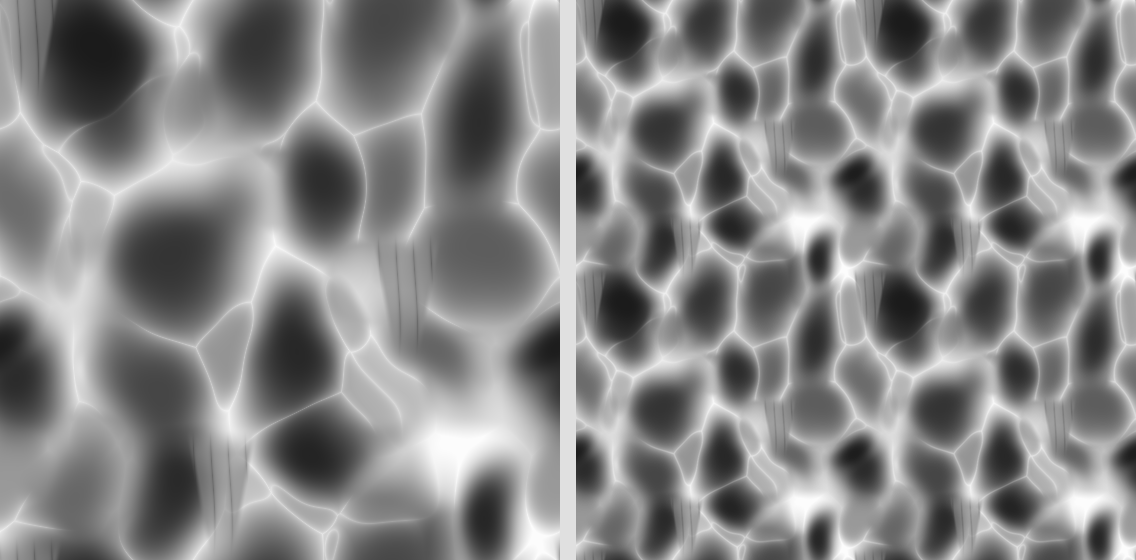
Left: one tile. Right: repeated 2 by 2.
Reproduce this texture procedurally as a WebGL 2 fragment shader.

```glsl
#version 300 es
precision highp float;

uniform vec2 u_resolution;
out vec4 fragColor;

const int STREAK_PATCHES = 3;

vec3 hash3(vec2 cell, float seed) {
    uvec3 v = uvec3(ivec3(vec3(cell, seed))) * 1664525u + 1013904223u;
    v.x += v.y * v.z; v.y += v.z * v.x; v.z += v.x * v.y;
    v ^= v >> 16u;
    v.x += v.y * v.z; v.y += v.z * v.x; v.z += v.x * v.y;
    return vec3(v >> 8u) / 16777216.0;
}

// Value noise that wraps after a whole number of cells
vec2 wrappedNoise(vec2 uv, vec2 period, float seed) {
    vec2 p = uv * period;
    vec2 i = floor(p);
    vec2 f = p - i;
    f = f * f * f * (f * (f * 6.0 - 15.0) + 10.0);
    vec2 a = hash3(mod(i, period), seed).xy;
    vec2 b = hash3(mod(i + vec2(1, 0), period), seed).xy;
    vec2 c = hash3(mod(i + vec2(0, 1), period), seed).xy;
    vec2 d = hash3(mod(i + vec2(1, 1), period), seed).xy;
    return mix(mix(a, b, f.x), mix(c, d, f.x), f.y) - 0.5;
}

mat2 rotation(float angle) {
    float c = cos(angle), s = sin(angle);
    return mat2(c, s, -s, c);
}

// Deepest and second deepest pit over a point, merged with those in best
vec2 addPits(vec2 best, vec2 uv, vec2 grid, vec2 depthRange, vec2 sizeRange,
             float falloff, float seed) {
    vec2 p = uv * grid;
    vec2 base = floor(p);
    for (int y = -2; y <= 2; y++) {
        for (int x = -2; x <= 2; x++) {
            vec2 cell = base + vec2(x, y);
            vec2 id = mod(cell, grid);
            vec3 place = hash3(id, seed);
            vec3 shape = hash3(id, seed + 7.0);
            vec2 offset = p - cell - 0.08 - 0.84 * place.xy;
            offset = rotation((place.z - 0.5) * 1.6) * offset;
            offset *= vec2(1.12, 0.88);
            float size = mix(sizeRange.x, sizeRange.y, shape.x);
            float depth = mix(depthRange.x, depthRange.y, shape.y);
            float pit = depth * exp(-pow(length(offset) / size, falloff));
            best = vec2(max(best.x, pit), max(best.y, min(best.x, pit)));
        }
    }
    return best;
}

// Soft tapered patch holding thin vertical grooves: x = cover, y = groove
vec2 streakPatch(vec2 d) {
    float halfWidth = 0.05 + 0.18 * d.y;
    float cover = 1.0 - smoothstep(halfWidth - 0.012, halfWidth, abs(d.x));
    cover *= smoothstep(-0.15, -0.06, d.y) * (1.0 - smoothstep(0.04, 0.09, d.y));
    float bend = 0.004 * sin(d.y * 18.0);
    float fromLine = abs(fract((d.x + bend) / 0.031) - 0.5) * 0.031;
    float groove = exp(-fromLine / 0.002);
    return cover * vec2(1.0, groove);
}

// Borders melt away where merge is near 1 and stay crisp near 0
float pitTone(vec2 pits, float merge) {
    float gap = pits.x - pits.y;
    float blend = mix(0.01, 0.3, max(merge, smoothstep(0.4, 0.75, pits.x)));
    float h = max(blend - gap, 0.0) / blend;
    float tone = 1.0 - pits.x - 0.25 * h * h * blend;
    float crisp = (1.0 - smoothstep(0.5, 0.75, pits.x)) * (1.0 - merge);
    float ridge = 0.16 * exp(-gap / 0.014) + 0.2 * exp(-gap / 0.13);
    tone += ridge * crisp * (1.1 - tone);
    return 0.08 + 0.91 * pow(clamp(tone, 0.0, 1.0), 1.4);
}

void main() {
    vec2 uv = gl_FragCoord.xy / u_resolution;
    vec2 warped = uv + 0.085 * wrappedNoise(uv, vec2(4.0), 3.0)
                     + 0.03 * wrappedNoise(uv, vec2(9.0), 5.0);

    // Large dark hollows, then shallow flat plates in the gaps
    vec2 pits = addPits(vec2(0.0), warped, vec2(5.0, 4.0),
                        vec2(0.48, 0.95), vec2(0.4, 0.68), 2.6, 21.0);
    pits = addPits(pits, warped, vec2(6.0, 5.0),
                   vec2(0.12, 0.36), vec2(0.3, 0.5), 5.0, 43.0);
    float merge = smoothstep(0.02, 0.25, wrappedNoise(uv, vec2(6.0), 9.0).x);
    float tone = pitTone(pits, merge);

    // Grooved patches
    for (int i = 0; i < STREAK_PATCHES; i++) {
        vec3 rnd = hash3(vec2(i, 2), 61.0);
        vec2 center = vec2((float(i) + rnd.x) / float(STREAK_PATCHES), rnd.y);
        vec2 patchMask = streakPatch(fract(uv - center + 0.5) - 0.5);
        tone = mix(tone, 0.53, 0.6 * patchMask.x) - 0.12 * patchMask.y;
    }

    fragColor = vec4(vec3(clamp(tone, 0.08, 0.99)), 1.0);
}
```
